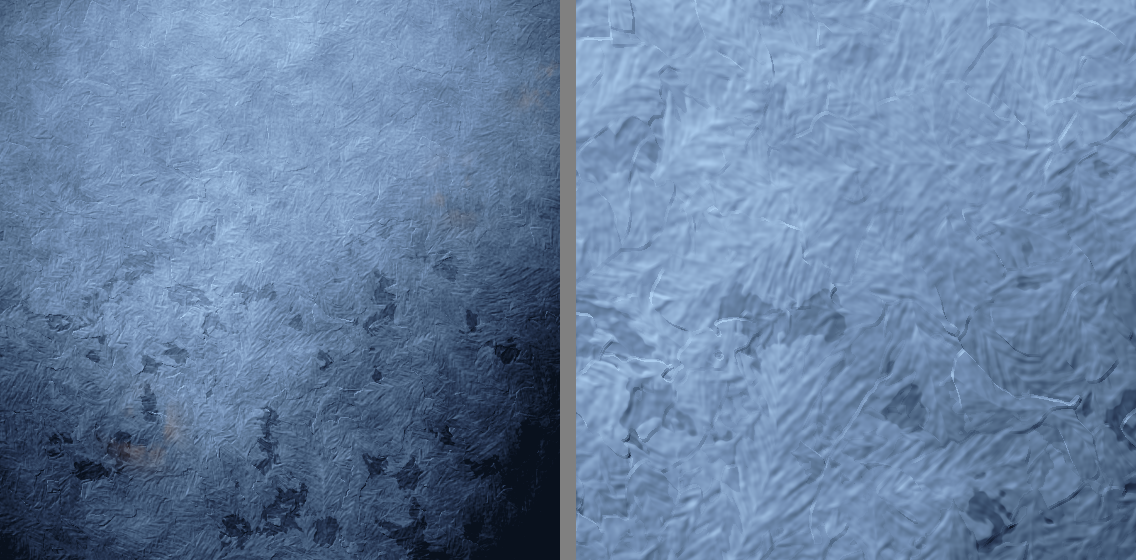
Left: the whole. Right: its middle third, enlarged.
This texture is drawn by a WebGL 2 fragment shader. Its source:

```glsl
#version 300 es
precision highp float;
// Frost on a cold window: overlapping feather plates, each with its own
// direction and broken slanted barbs, form a height field lit from the upper
// left. A soft backlight fades from the top centre into dark lower corners.

uniform vec2 u_resolution;
out vec4 fragColor;

float hash(vec2 p) {
  return fract(sin(dot(p, vec2(127.1, 311.7))) * 43758.5453);
}

float noise(vec2 p) {
  vec2 i = floor(p), f = fract(p);
  f = f * f * (3.0 - 2.0 * f);
  return mix(mix(hash(i), hash(i + vec2(1, 0)), f.x),
             mix(hash(i + vec2(0, 1)), hash(i + vec2(1, 1)), f.x), f.y);
}

float fbm(vec2 p) {
  float sum = 0.0, amp = 0.5;
  for (int i = 0; i < 5; i++) {
    sum += amp * noise(p);
    p = mat2(1.6, 1.2, -1.2, 1.6) * p + 7.3;
    amp *= 0.5;
  }
  return sum;
}

vec2 rotate(vec2 p, float angle) {
  float c = cos(angle), s = sin(angle);
  return vec2(c * p.x - s * p.y, s * p.x + c * p.y);
}

// Nearest feather plate: x = surface height, y = tone of the plate
vec2 feathers(vec2 p, float cells, float barbs) {
  vec2 g = p * cells, id = floor(g), leaf = vec2(0.0), key = vec2(0.0);
  float nearest = 9.0, ragged = 0.3 * noise(p * 75.0) + 0.2 * noise(p * 160.0);
  for (int j = -1; j <= 1; j++)
  for (int i = -1; i <= 1; i++) {
    vec2 cell = id + vec2(i, j);
    float rnd = hash(cell + 3.7), level = hash(cell + 19.1);
    vec2 centre = cell + vec2(hash(cell), hash(cell + 41.3));
    vec2 q = rotate(g - centre, 6.2832 * rnd);
    q.y += 0.8 * (level - 0.5) * q.x * q.x;
    float d = length(q * vec2(0.7, 1.9)) + 0.3 * level + ragged * hash(cell + 8.2);
    if (d < nearest) {
      nearest = d;
      leaf = q;
      key = vec2(rnd, level);
    }
  }
  // Barbs slant away from the spine and break up along their length
  float side = abs(leaf.y);
  float across = 0.6 * leaf.x - 0.8 * side, along = 0.8 * leaf.x + 0.6 * side;
  vec2 grain = vec2(across * 2.0, along * 0.42) * barbs + 57.0 * key;
  float barb = noise(grain) + 0.4 * noise(grain * 1.9 + 5.0);
  float spine = exp(-side * barbs * 1.5);
  return vec2(barb + 0.6 * spine + 0.9 * key.y - 0.6 * nearest, key.x - 0.5);
}

// Large feathers where coarse is 1, small crystals where it is 0, plus grain
vec2 frost(vec2 p, float coarse) {
  vec2 warped = p + 0.03 * vec2(fbm(p * 10.0), fbm(p * 10.0 + 31.0));
  vec2 large = feathers(warped, 8.0, 15.0);
  vec2 small = feathers(warped + 4.3, 21.0, 6.0);
  large.x += 0.9 * (coarse - 0.5);
  vec2 surface = large.x > small.x ? large : small;
  surface.x += 0.5 * noise(p * 250.0) + 0.35 * noise(p * 110.0 + 9.0);
  return surface;
}

// Backlight as a position on the colour ramp, 0 dark to 5 bright
float backlight(vec2 p) {
  float dx = p.x - 0.42;
  float light = 4.65 - 6.0 * dx * dx - 3.1 * (1.0 - smoothstep(-0.1, 0.82, p.y));
  light -= 0.9 * smoothstep(0.5, 0.75, length(p - 0.5));
  light -= 0.9 * smoothstep(0.72, 1.0, p.x) * (1.0 - smoothstep(0.4, 0.7, p.y));
  vec2 glow = p - vec2(0.32, 0.38);
  return light + 0.8 * exp(-28.0 * dot(glow, glow));
}

vec3 ramp(float t) {
  vec3 tones[6] = vec3[6](
    vec3(0.07, 0.11, 0.18), vec3(0.14, 0.20, 0.31), vec3(0.24, 0.33, 0.45),
    vec3(0.35, 0.45, 0.57), vec3(0.45, 0.56, 0.71), vec3(0.56, 0.68, 0.82));
  t = clamp(t, -0.5, 6.0);
  int i = int(clamp(floor(t), 0.0, 4.0));
  return mix(tones[i], tones[i + 1], t - float(i));
}

float spot(vec2 p, vec2 centre, float radius) {
  vec2 d = (p - centre) / radius;
  return exp(-dot(d, d));
}

void main() {
  vec2 p = gl_FragCoord.xy / u_resolution;
  float lower = 1.0 - smoothstep(0.3, 0.85, p.y);
  float coarse = smoothstep(0.2, 0.75, noise(p * 7.0 + 2.0) * 0.6 + 0.3 * lower);

  // Relief from the height difference along the light direction
  vec2 toLight = vec2(-0.0007, 0.0010);
  vec2 surface = frost(p, coarse);
  float relief = frost(p - toLight, coarse).x - frost(p + toLight, coarse).x;
  relief = clamp(relief, -1.1, 1.1);

  float tone = backlight(p);
  tone += 1.5 * (fbm(p * 5.0 + 13.0) - 0.48) + 1.3 * (fbm(p * 24.0) - 0.48);
  tone += mix(0.25, 0.6, lower) * surface.y;
  tone += mix(0.9, 1.5, lower) * relief;
  tone += mix(0.15, 0.4, lower) * (surface.x - 1.5);
  tone += 0.5 * (noise(p * 330.0) - 0.5);

  // Ragged clear gaps between the crystals
  float cover = fbm(p * 19.0 + 5.0) + 0.1 * (surface.x - 1.5);
  tone -= 1.2 * lower * (1.0 - smoothstep(0.30, 0.34, cover));

  // Faint warm light behind thin ice
  float warm = spot(p, vec2(0.26, 0.23), 0.05) + spot(p, vec2(0.98, 0.85), 0.05)
             + 0.6 * spot(p, vec2(0.82, 0.66), 0.05);
  warm *= smoothstep(0.4, 0.65, fbm(p * 22.0 + 3.0));
  fragColor = vec4(ramp(tone) + warm * vec3(0.22, 0.08, -0.04), 1.0);
}
```
